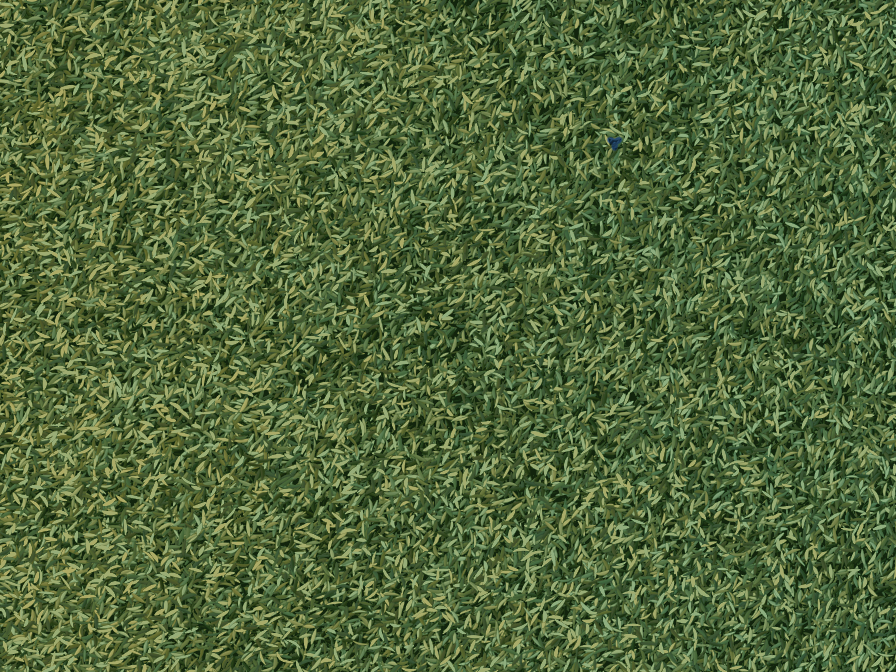
A WebGL 1 fragment shader for this texture:

```glsl
precision highp float;
// Short mown lawn seen from above: dense layers of small tapered grass blades.
uniform vec2 u_resolution;

const int LAYERS = 9;
const float CELL = 0.016;          // blade spacing, in canvas heights
const float LAYER_GAP = 0.71;      // part of the view one layer leaves open

const vec3 SOIL = vec3(0.07, 0.14, 0.05);
const vec3 DEEP_GREEN = vec3(0.15, 0.25, 0.09);
const vec3 SHADE_GREEN = vec3(0.24, 0.32, 0.19);
const vec3 LEAF_GREEN = vec3(0.30, 0.40, 0.20);
const vec3 LIGHT_GREEN = vec3(0.44, 0.52, 0.32);
const vec3 STRAW_GREEN = vec3(0.62, 0.68, 0.45);
const vec3 WARM_SHIFT = vec3(0.055, -0.005, -0.045);
const vec3 SPECK_BLUE = vec3(0.10, 0.24, 0.42);

vec3 hash3(vec2 p, float seed) {
  vec3 q = vec3(dot(p, vec2(127.1, 311.7)),
                dot(p, vec2(269.5, 183.3)),
                dot(p, vec2(419.2, 371.9)));
  return fract(sin(q + seed * 17.13) * 43758.545);
}

float ramp(float from, float to, float x) {
  return clamp((x - from) / (to - from), 0.0, 1.0);
}

// Tone 0..1 to colour, from gaps between blades to sunlit tips
vec3 grassColor(float tone) {
  vec3 color = mix(SOIL, DEEP_GREEN, ramp(0.06, 0.19, tone));
  color = mix(color, SHADE_GREEN, ramp(0.19, 0.34, tone));
  color = mix(color, LEAF_GREEN, ramp(0.34, 0.52, tone));
  color = mix(color, LIGHT_GREEN, ramp(0.52, 0.75, tone));
  return mix(color, STRAW_GREEN, ramp(0.75, 0.94, tone));
}

// Broad uneven patches, about -1..1
float patches(vec2 p) {
  float a = sin(p.x * 7.3 + 1.8 * sin(p.y * 5.1 + 0.7));
  float b = sin(p.y * 9.7 + 1.5 * sin(p.x * 6.4 + 2.1));
  float c = sin(p.x * 21.0 - p.y * 17.0 + 2.0 * sin(p.y * 13.0));
  return 0.4 * a + 0.35 * b + 0.25 * c;
}

vec2 rotate(vec2 p, float angle) {
  float c = cos(angle);
  float s = sin(angle);
  return vec2(c * p.x + s * p.y, c * p.y - s * p.x);
}

// Signed distance to a bent blade lying along x
float bladeDistance(vec2 p, float halfLength, float halfWidth, float bend) {
  float along = p.x / halfLength;
  float across = p.y - bend * halfLength * (along * along - 0.4);
  float taper = 1.0 - 0.7 * along * along;
  return max(abs(across) - halfWidth * taper, abs(p.x) - halfLength);
}

float coverage(float d, float soft) {
  return 1.0 - smoothstep(-soft, soft, d);
}

// Paints one layer over ground, which holds tone in x and warmth in y
vec2 paintLayer(vec2 ground, vec2 p, float layer, float height, float lean, float soft) {
  vec2 grid = p / CELL + layer * vec2(0.37, 0.61);
  vec2 home = floor(grid);
  for (int j = -1; j <= 1; j++) {
    for (int i = -1; i <= 1; i++) {
      vec2 cell = home + vec2(float(i), float(j));
      vec3 place = hash3(cell, layer + 1.0);
      vec3 form = hash3(cell + 41.0, layer + 2.0);
      vec3 look = hash3(cell + 83.0, layer + 3.0);

      float angle = lean + (0.65 * place.z + 0.35 * form.z - 0.5) * 3.6;
      vec2 q = rotate((grid - cell - place.xy) * CELL, angle);
      float halfLength = mix(0.007, 0.0125, form.x);
      float halfWidth = mix(0.0017, 0.0030, form.y);
      float d = bladeDistance(q, halfLength, halfWidth, (look.z - 0.5) * 0.5);

      // Soft contact shadow, then the blade with one side lit
      ground.x *= 1.0 - 0.24 * coverage(d - 0.0010, 0.0016);
      float side = clamp(q.y / halfWidth, -1.0, 1.0);
      float tone = 0.85 * look.x + 0.25 * height + 0.07 * side;
      float warmth = 2.0 * look.y - 1.0;
      ground = mix(ground, vec2(tone, warmth), coverage(d, soft));
    }
  }
  return ground;
}

void main() {
  vec2 p = gl_FragCoord.xy / u_resolution.y;
  float across = gl_FragCoord.x / u_resolution.x;
  float soft = max(0.7 / u_resolution.y, 0.0012);
  float lean = mix(0.55, 1.2, across);

  // Stack the blades from the ground up
  vec2 grass = vec2(0.04, -0.3);
  for (int k = 0; k < LAYERS; k++) {
    float height = pow(LAYER_GAP, float(LAYERS - 1 - k));
    grass = paintLayer(grass, p, float(k), height, lean, soft);
  }

  // Contrast, broad patches and the warmer, brighter left side
  float tone = (grass.x - 0.47) * 1.25 + 0.5;
  tone += 0.05 * patches(p) + 0.08 * (0.5 - across);
  float warmth = grass.y + 0.7 * (0.5 - across);
  vec3 color = grassColor(tone) + WARM_SHIFT * warmth * ramp(0.0, 0.6, tone);

  // A small blue speck caught among the blades
  vec2 speck = p - vec2(0.686 * u_resolution.x / u_resolution.y, 0.788);
  float outline = length(speck) - 0.009 - 0.003 * sin(3.0 * atan(speck.y, speck.x));
  color = mix(color, SPECK_BLUE * (0.6 + 0.7 * tone), 0.85 * coverage(outline, 0.002));

  gl_FragColor = vec4(clamp(color, 0.0, 1.0), 1.0);
}
```
